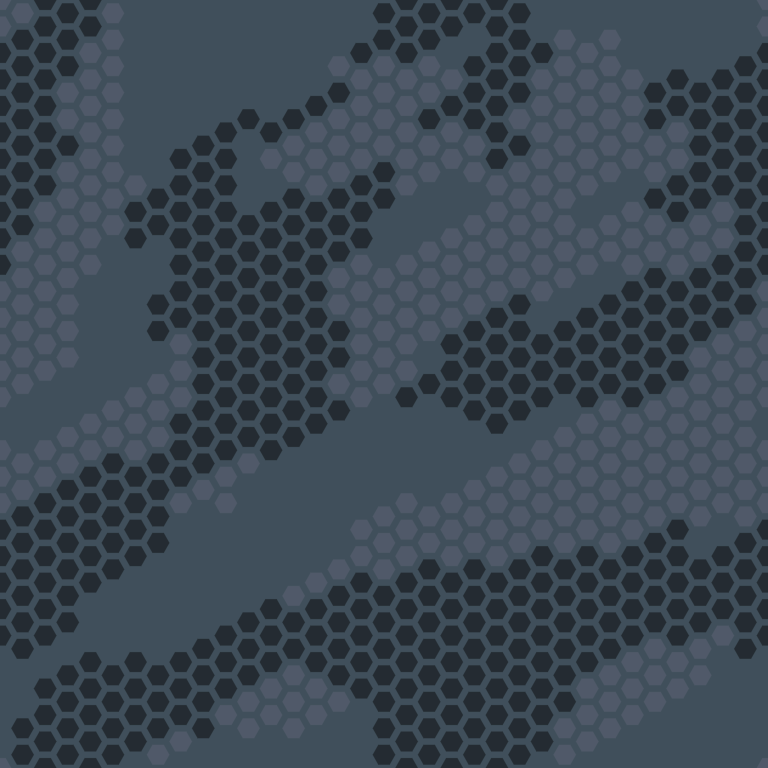
Give the GLSL for this pattern, as a three.js fragment shader.

```glsl
// Hexagon camouflage: dark and light cells in slanted drifts on slate blue.
varying vec2 vUv;

// Unit gradient at a lattice corner; corners one tile apart share a gradient.
vec2 cornerGradient(vec2 corner, float octave, float seed) {
  vec2 key = vec2(5.0 * corner.x - corner.y, 3.0 * corner.x + 2.0 * corner.y);
  key = floor(mod(key + 0.5, 13.0 * octave));
  float angle = 6.2832 * fract(sin(dot(key, vec2(12.99, 78.23)) + seed) * 43758.5);
  return vec2(cos(angle), sin(angle));
}

// Gradient noise on a slanted lattice, stretched along rising diagonals.
float slantedNoise(vec2 uv, float octave, float seed) {
  vec2 q = octave * vec2(2.0 * uv.x + uv.y, 5.0 * uv.y - 3.0 * uv.x);
  vec2 i = floor(q);
  vec2 f = q - i;
  vec2 w = f * f * f * (f * (f * 6.0 - 15.0) + 10.0);
  vec2 e = vec2(1.0, 0.0);
  float a = dot(cornerGradient(i, octave, seed), f);
  float b = dot(cornerGradient(i + e.xy, octave, seed), f - e.xy);
  float c = dot(cornerGradient(i + e.yx, octave, seed), f - e.yx);
  float d = dot(cornerGradient(i + e.xx, octave, seed), f - e.xx);
  return mix(mix(a, b, w.x), mix(c, d, w.x), w.y);
}

float drift(vec2 uv, float seed) {
  return slantedNoise(uv, 1.0, seed) + 0.5 * slantedNoise(uv, 2.0, seed + 3.7);
}

// Distance measure of a flat-topped hexagon, in row heights.
float hexRadius(vec2 offset) {
  vec2 o = abs(offset * vec2(0.866, 1.0));
  return max(o.y, 0.866 * o.x + 0.5 * o.y);
}

void main() {
  // 34 columns by 29 rows, every other column shifted by half a row
  vec2 grid = vec2(34.0, 29.0);
  vec2 p = vUv * grid;
  vec2 pair = vec2(2.0, 1.0);
  vec2 evenCenter = floor(p / pair + 0.5) * pair;
  vec2 oddCenter = (floor(p / pair) + 0.5) * pair;
  float evenRadius = hexRadius(p - evenCenter);
  float oddRadius = hexRadius(p - oddCenter);
  vec2 center = evenRadius < oddRadius ? evenCenter : oddCenter;
  float radius = min(evenRadius, oddRadius);

  // One colour for each whole cell
  vec3 slate = vec3(0.25, 0.31, 0.355);
  vec2 cellUv = center / grid;
  vec3 cellColor = slate;
  if (drift(cellUv, 8.3) > -0.05) cellColor = vec3(0.312, 0.35, 0.41);
  if (drift(cellUv, 1.6) > 0.06) cellColor = vec3(0.14, 0.17, 0.195);

  // Smooth-edged hexagon with a gap around it
  float edge = 0.75 * fwidth(p.y);
  float inside = 1.0 - smoothstep(0.377 - edge, 0.377 + edge, radius);
  gl_FragColor = vec4(mix(slate, cellColor, inside), 1.0);
}
```
